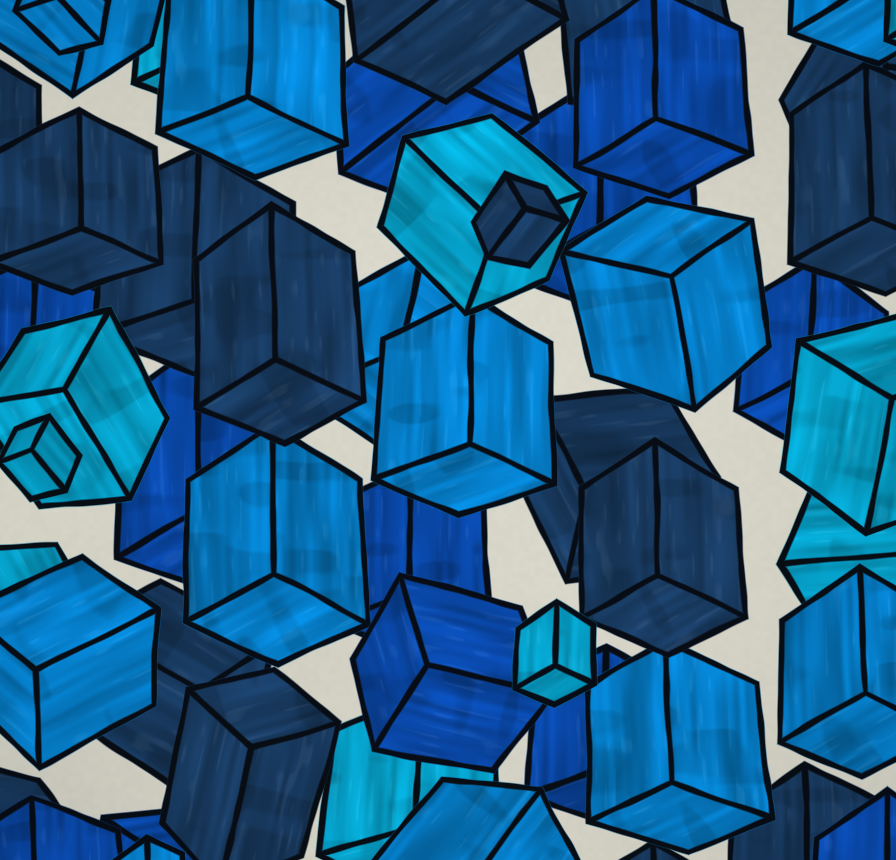
Give the GLSL for this pattern, as a Shadertoy shader.

```glsl
#define CELL vec2(0.235, 0.265)
#define LINE 0.0034
#define TAPER 0.93
#define UPRIGHT 0.55
#define STREAK 0.26
#define BLOTCH 0.24
#define WOBBLE 0.0035
#define SMALL_CELL 0.46
#define SMALL_SCALE 0.42

const vec3 PAPER = vec3(0.81, 0.805, 0.755);
const vec3 INK   = vec3(0.03, 0.05, 0.08);
const vec3 BLUE  = vec3(0.02, 0.47, 0.75);
const vec3 NAVY  = vec3(0.09, 0.215, 0.355);
const vec3 ROYAL = vec3(0.035, 0.265, 0.62);
const vec3 TEAL  = vec3(0.02, 0.59, 0.74);

float hash(vec2 p) {
    vec3 q = fract(p.xyx * 0.1031);
    q += dot(q, q.yzx + 33.33);
    return fract((q.x + q.y) * q.z);
}

float noise(vec2 p) {
    vec2 i = floor(p), f = fract(p);
    f = f * f * (3.0 - 2.0 * f);
    return mix(mix(hash(i), hash(i + vec2(1, 0)), f.x),
               mix(hash(i + vec2(0, 1)), hash(i + vec2(1, 1)), f.x), f.y);
}

float cross2(vec2 a, vec2 b) { return a.x * b.y - a.y * b.x; }
vec2 polar(float angle, float len) { return len * vec2(cos(angle), sin(angle)); }

// Signed distance to the line a-b, positive on its right
float sideDist(vec2 p, vec2 a, vec2 b) { return cross2(p - a, normalize(b - a)); }

// Distance to the segment from the origin to a
float spokeDist(vec2 p, vec2 a) {
    return length(p - a * clamp(dot(p, a) / dot(a, a), 0.0, 1.0));
}

// Felt pen fill: fine streaks, blotches and dark overlaps along one direction
vec3 marker(vec3 base, vec2 p, vec2 along, float seed) {
    vec2 q = vec2(dot(p, along), cross2(along, p)) + seed * 7.0;
    float streak = noise(q * vec2(9.0, 140.0)) - 0.5;
    float blotch = noise(q * vec2(14.0, 48.0) + 31.0) - 0.5;
    float overlap = smoothstep(0.62, 0.78, noise(q * vec2(38.0, 15.0) + 57.0));
    float fleck = smoothstep(0.72, 0.95, noise(q * vec2(30.0, 190.0) + 83.0));
    float tone = 1.02 + STREAK * streak + BLOTCH * blotch - 0.12 * overlap;
    return base * tone + 0.04 * fleck;
}

vec3 pickColour(float r, vec3 limits) {
    return r < limits.x ? BLUE : r < limits.y ? NAVY : r < limits.z ? ROYAL : TEAL;
}

// Box seen from a corner: three spokes from the near vertex span three faces
void drawCube(inout vec3 col, vec2 p, vec2 seed, float scale, vec3 base) {
    float spread = hash(seed + 2.3) < UPRIGHT ? 0.12 : 6.28;
    float turn = 1.57 + (hash(seed + 1.7) - 0.5) * spread;
    vec2 a = polar(turn, scale * mix(0.145, 0.18, hash(seed + 3.1)));
    vec2 b = polar(turn + mix(1.9, 2.1, hash(seed + 4.9)), scale * mix(0.104, 0.124, hash(seed + 5.3)));
    vec2 c = polar(turn - mix(1.9, 2.1, hash(seed + 6.1)), scale * mix(0.104, 0.124, hash(seed + 7.7)));
    vec2 ab = (a + b) * TAPER, bc = (b + c) * TAPER, ca = (c + a) * TAPER;
    p += 0.5 * (a + b + c);

    float hull = max(max(sideDist(p, a, ab), sideDist(p, ab, b)),
                     max(sideDist(p, b, bc), sideDist(p, bc, c)));
    hull = max(hull, max(sideDist(p, c, ca), sideDist(p, ca, a)));
    if (hull > 3.0 * LINE) return;

    // Faces, each with its own stroke direction and slight shade
    bool faceAB = cross2(a, p) > 0.0 && cross2(p, b) > 0.0;
    bool faceBC = !faceAB && cross2(b, p) > 0.0 && cross2(p, c) > 0.0;
    float face = faceAB ? 0.0 : faceBC ? 1.0 : 2.0;
    float shade = 0.95 + 0.1 * hash(seed + 11.0 * face);
    vec3 fill = marker(base * shade, p, normalize(faceBC ? b : a), hash(seed) + face);

    // Outline and inner edges
    float edge = min(abs(hull), min(spokeDist(p, a), min(spokeDist(p, b), spokeDist(p, c))));
    float width = LINE * (0.8 + 0.4 * noise(p * 45.0 + seed));
    float aa = 1.1 / iResolution.y;
    fill = mix(INK, fill, smoothstep(-aa, aa, edge - width));
    col = mix(fill, col, smoothstep(-aa, aa, hull - width));
}

// Staggered, jittered lattice of cubes
void drawLayer(inout vec3 col, vec2 p, vec2 cell, vec2 shift, float layer,
               float scale, float jitter, vec3 limits) {
    vec2 g = p / cell + shift;
    for (int j = -1; j <= 1; j++)
    for (int i = -1; i <= 1; i++) {
        vec2 id = floor(g) + vec2(i, j);
        vec2 seed = id + layer * 37.0;
        vec2 centre = id + 0.5 + vec2(0.0, 0.5 * mod(id.x, 2.0) - 0.25);
        centre += jitter * (vec2(hash(seed + 8.3), hash(seed + 9.1)) - 0.5);
        float size = scale * mix(0.9, 1.08, hash(seed + 12.7));
        float r = fract(dot(id, vec2(0.7549, 0.5698)) + 0.37 * layer);
        drawCube(col, (g - centre) * cell, seed, size, pickColour(r, limits));
    }
}

void mainImage(out vec4 fragColor, in vec2 fragCoord) {
    vec2 p = fragCoord / iResolution.y;
    vec2 uv = fragCoord / iResolution.xy;

    // Paper with soft uneven light
    vec3 col = PAPER * (0.98 + 0.05 * noise(p * 3.0) + 0.02 * (noise(p * 160.0) - 0.5));

    // Hand-drawn wobble, then back, front and small cubes
    p += WOBBLE * (vec2(noise(p * 17.0), noise(p * 17.0 + 40.0)) - 0.5);
    drawLayer(col, p, CELL * 1.04, vec2(0.5, 0.1), 1.0, 1.0, 0.4, vec3(0.03, 0.4, 0.8));
    drawLayer(col, p, CELL, vec2(0.2, 0.35), 2.0, 1.0, 0.2, vec3(0.42, 0.67, 0.86));
    drawLayer(col, p, vec2(SMALL_CELL), vec2(0.15, 0.3), 3.0, SMALL_SCALE, 0.5, vec3(0.35, 0.55, 0.6));

    vec2 rim = uv - 0.5;
    fragColor = vec4(col * (1.03 - 0.16 * dot(rim, rim)), 1.0);
}
```
